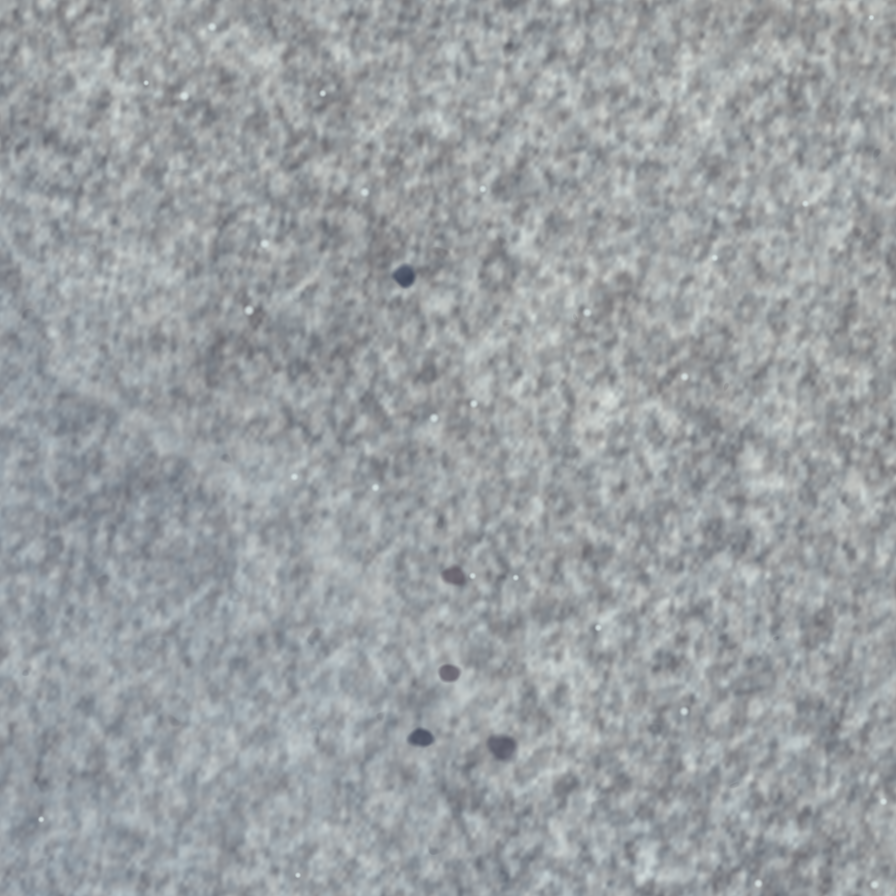
Write a three.js fragment shader that draws this texture.

```glsl
// Weathered grey concrete: fine mottled grain over soft cloudy stains,
// with a broken pale scuff, a few dark pebbles and tiny bright glints.
// Layered value noise gives the grain; hashed loops scatter the details.
varying vec2 vUv;

float hash(vec2 p) {
  vec3 q = fract(vec3(p.xyx) * 0.1031);
  q += dot(q, q.yzx + 33.33);
  return fract((q.x + q.y) * q.z);
}

vec2 hash2(vec2 p) {
  return vec2(hash(p), hash(p + 57.3));
}

// Value noise centred on zero, from -0.5 to 0.5
float noise(vec2 p) {
  vec2 cell = floor(p);
  vec2 f = fract(p);
  f = f * f * (3.0 - 2.0 * f);
  float low = mix(hash(cell), hash(cell + vec2(1.0, 0.0)), f.x);
  float high = mix(hash(cell + vec2(0.0, 1.0)), hash(cell + 1.0), f.x);
  return mix(low, high, f.y) - 0.5;
}

vec2 rotate(vec2 p, float angle) {
  float c = cos(angle), s = sin(angle);
  return vec2(c * p.x - s * p.y, s * p.x + c * p.y);
}

// Fine grain, slightly stretched along a steep diagonal
float grain(vec2 uv) {
  vec2 p = rotate(uv, 0.3) * vec2(1.12, 0.86) + 3.0;
  float g = 0.12 * noise(p * 54.0);
  g += 0.20 * noise(rotate(p, 0.7) * 98.0);
  g += 0.11 * noise(rotate(p, -0.4) * 172.0);
  return g;
}

// Broad stains, from wide clouds down to small patches
float stains(vec2 uv) {
  vec2 p = rotate(uv, 0.5) + 7.0;
  return 0.045 * noise(p * 4.0) + 0.05 * noise(p * 9.0) + 0.045 * noise(p * 21.0);
}

// Pale scuff along a falling curve, broken into patches
float scuff(vec2 uv) {
  float curve = 0.61 - 0.35 * uv.x - 0.75 * uv.x * uv.x;
  float away = (uv.y - curve + 0.02 * noise(uv * 17.0)) * 0.78;
  float width = mix(0.006, 0.024, smoothstep(0.0, 0.5, uv.x));
  float patches = smoothstep(-0.12, 0.3, noise(uv * 11.0 + 4.0));
  float extent = smoothstep(0.0, 0.04, uv.x) * (1.0 - smoothstep(0.5, 0.6, uv.x));
  return exp(-away * away / (width * width)) * patches * extent;
}

// Rare bright glints, at most one per grid cell
float glints(vec2 uv) {
  vec2 p = uv * 16.0;
  vec2 cell = floor(p);
  vec2 centre = 0.2 + 0.6 * hash2(cell + 11.0);
  float present = step(0.9, hash(cell + 91.0));
  float radius = mix(0.06, 0.12, hash(cell + 23.0));
  return present * (1.0 - smoothstep(0.2 * radius, radius, length(fract(p) - centre)));
}

// Small dull dark flecks with ragged rims
float flecks(vec2 uv) {
  vec2 p = uv * 13.0 + 0.22 * vec2(noise(uv * 60.0), noise(uv * 60.0 + 31.0));
  vec2 cell = floor(p);
  vec2 centre = 0.25 + 0.5 * hash2(cell + 5.0);
  float present = step(0.72, hash(cell + 43.0));
  float radius = mix(0.07, 0.17, hash(cell + 67.0));
  return present * (1.0 - smoothstep(0.4 * radius, radius, length(fract(p) - centre)));
}

void main() {
  vec2 uv = vUv;

  // Haze softens the grain toward the lower left
  float haze = 1.0 - smoothstep(0.15, 0.75, length(uv - vec2(0.08, 0.22)));
  float scuffed = scuff(uv);
  float tone = grain(uv) * (1.08 - 0.3 * haze) * (1.0 - 0.4 * scuffed) + stains(uv);

  // Shadowed band below the scuff
  vec2 band = rotate(uv - vec2(0.18, 0.48), 0.55) / vec2(0.16, 0.04);
  float shade = exp(-dot(band, band));
  tone += 0.075 * scuffed - 0.03 * shade - 0.065 * flecks(uv);

  // Cool grey base, bluer in the haze and warmer to the upper right
  vec3 color = vec3(0.608, 0.626, 0.637) + tone * vec3(1.0, 1.05, 0.96);
  float warmth = 0.5 * (uv.x + uv.y) - 0.5 - 0.35 * haze + 0.5 * noise(uv * 5.0 + 9.0);
  color += warmth * vec3(0.016, 0.0, -0.02);
  color += noise(uv * 85.0 + 40.0) * vec3(0.025, -0.006, -0.022);

  // Dark pebbles, from slate blue to dull plum
  for (int i = 0; i < 5; i++) {
    float id = float(i);
    vec2 centre = vec2(0.38, 0.12) + vec2(0.27, 0.62) * hash2(vec2(id * 7.0 + 2.0, 19.0));
    float radius = mix(0.011, 0.019, hash(vec2(id, 71.0)));
    vec2 offset = (uv - centre) * vec2(0.95, 1.1);
    float rim = length(offset) + 0.007 * noise(uv * 75.0 + id);
    float cover = 1.0 - smoothstep(0.6 * radius, 1.15 * radius, rim);
    vec3 stone = mix(vec3(0.25, 0.29, 0.38), vec3(0.4, 0.37, 0.41), hash(vec2(id, 37.0)));
    color = mix(color, stone + 0.4 * tone, 0.85 * cover);
  }

  color = mix(color, vec3(0.87, 0.92, 0.92), 0.8 * glints(uv));
  gl_FragColor = vec4(clamp(color, 0.0, 1.0), 1.0);
}
```
